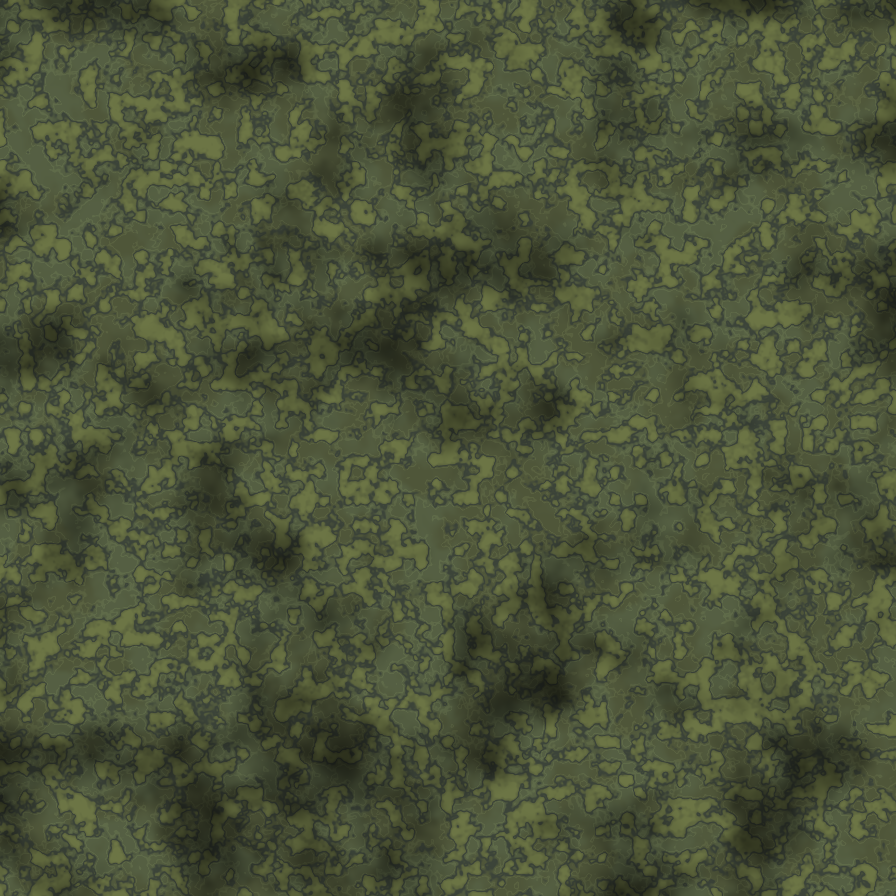
Give the GLSL for this texture, as a three.js fragment shader.

```glsl
varying vec2 vUv;

float hash(vec2 cell) {
  vec3 p = fract(vec3(cell.xyx) * 0.1031);
  p += dot(p, p.yzx + 33.33);
  return fract((p.x + p.y) * p.z);
}

float valueNoise(vec2 p) {
  vec2 cell = floor(p);
  vec2 f = fract(p);
  f = f * f * (3.0 - 2.0 * f);
  float bottom = mix(hash(cell), hash(cell + vec2(1.0, 0.0)), f.x);
  float top = mix(hash(cell + vec2(0.0, 1.0)), hash(cell + vec2(1.0)), f.x);
  return mix(bottom, top, f.y);
}

// Three or four octaves, each turned to hide the lattice
float fbm(vec2 p, int octaves) {
  float sum = 0.0;
  float total = 0.0;
  float weight = 1.0;
  for (int i = 0; i < 4; i++) {
    if (i >= octaves) break;
    sum += weight * valueNoise(p);
    total += weight;
    weight *= 0.5;
    p = mat2(1.6, 1.2, -1.2, 1.6) * p + 17.3;
  }
  return sum / total;
}

void main() {
  // Mottled ground, drifting between olive and grey green
  float grain = fbm(vUv * 70.0 + 5.0, 3);
  float drift = fbm(vUv * 30.0 + 61.0, 3);
  vec3 ground = mix(vec3(0.345, 0.375, 0.25), vec3(0.37, 0.415, 0.29), smoothstep(0.35, 0.65, drift));

  // Pale thin contours inside the ground
  float paleLine = 1.0 - smoothstep(0.005, 0.04, abs(grain - 0.41));
  ground += vec3(0.045, 0.05, 0.03) * paleLine;

  // Yellow green flakes above the vein level
  vec3 flake = mix(vec3(0.405, 0.44, 0.27), vec3(0.47, 0.51, 0.30), smoothstep(0.58, 0.75, grain));
  vec3 color = mix(ground, flake, smoothstep(0.52, 0.57, grain));

  // Dark slate veins along the flake borders
  float vein = 1.0 - smoothstep(0.008, 0.075, abs(grain - 0.54));
  color = mix(color, vec3(0.245, 0.28, 0.245), vein * 0.88);

  // Broad soft shadows with a few deep spots
  float cloud = fbm(vUv * 13.0 + 103.0, 4);
  color *= mix(0.36, 0.90, smoothstep(0.08, 0.59, cloud));

  gl_FragColor = vec4(color, 1.0);
}
```
